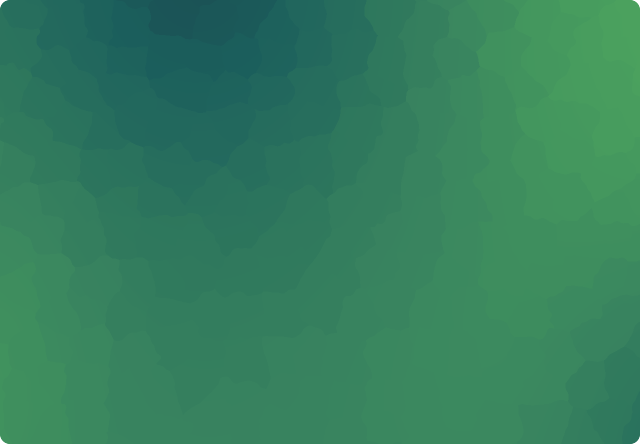
Reproduce this background procedurally as a WebGL 2 fragment shader.

```glsl
#version 300 es
precision highp float;
// Draws a green and teal faceted gradient made of softly ragged cells on a rounded card.

uniform vec2 u_resolution;
out vec4 fragColor;

const float CELLS_PER_HEIGHT = 12.0;
const float CORNER_RADIUS = 0.0225;
const float BANDS_PER_STOP = 2.2;
const vec3 PAGE_COLOR = vec3(1.0);

// Evenly spaced colour stops, from deep teal to bright green
const vec3 RAMP[8] = vec3[8](
    vec3(0.106, 0.325, 0.337), vec3(0.105, 0.370, 0.360),
    vec3(0.140, 0.415, 0.367), vec3(0.178, 0.465, 0.362),
    vec3(0.218, 0.510, 0.372), vec3(0.243, 0.555, 0.370),
    vec3(0.270, 0.600, 0.370), vec3(0.300, 0.640, 0.370));

vec2 hash22(vec2 p) {
    vec3 q = fract(p.xyx * vec3(0.1031, 0.1030, 0.0973));
    q += dot(q, q.yzx + 33.33);
    return fract((q.xx + q.yz) * q.zy);
}

// Smooth vector noise in the range -0.5 to 0.5
vec2 noise22(vec2 p) {
    vec2 cell = floor(p);
    vec2 f = fract(p);
    f = f * f * (3.0 - 2.0 * f);
    vec2 low = mix(hash22(cell), hash22(cell + vec2(1.0, 0.0)), f.x);
    vec2 high = mix(hash22(cell + vec2(0.0, 1.0)), hash22(cell + 1.0), f.x);
    return mix(low, high, f.y) - 0.5;
}

float glow(vec2 p, vec2 center, vec2 radius) {
    vec2 d = (p - center) / radius;
    return exp(-dot(d, d));
}

// Position on the colour ramp; p is measured in canvas heights
float toneField(vec2 p) {
    float shadow = exp(-pow(length(p - vec2(0.45, 1.04)) / 0.5, 1.3));
    float tone = 4.3 - 4.55 * shadow;
    tone += 1.45 * glow(p, vec2(0.0, 0.25), vec2(0.22, 0.53));
    tone += 2.90 * glow(p, vec2(1.485, 0.96), vec2(0.53, 0.66));
    tone += 0.45 * glow(p, vec2(1.05, 0.19), vec2(0.32));
    tone -= 2.40 * glow(p, vec2(1.56, 0.02), vec2(0.28, 0.41));
    return tone;
}

vec3 rampColor(float tone) {
    float t = clamp(tone, 0.0, 6.999);
    int stop = int(t);
    return mix(RAMP[stop], RAMP[stop + 1], fract(t));
}

// Center of the nearest jittered grid point
vec2 nearestCell(vec2 p) {
    vec2 base = floor(p);
    vec2 nearest = p;
    float best = 1e4;
    for (int y = -1; y <= 1; y++) {
        for (int x = -1; x <= 1; x++) {
            vec2 id = base + vec2(x, y);
            vec2 site = id + 0.1 + 0.8 * hash22(id + 17.0);
            vec2 d = site - p;
            float dist = dot(d, d);
            if (dist < best) {
                best = dist;
                nearest = site;
            }
        }
    }
    return nearest;
}

vec3 facetColor(vec2 p) {
    vec2 q = p * CELLS_PER_HEIGHT;
    q += 0.22 * noise22(q * 2.5) + 0.08 * noise22(q * 6.0);
    float cellTone = toneField(nearestCell(q) / CELLS_PER_HEIGHT);
    float banded = floor(cellTone * BANDS_PER_STOP + 0.5) / BANDS_PER_STOP;
    float faceted = mix(cellTone, banded, 0.6);
    return rampColor(mix(faceted, toneField(p), 0.2));
}

float roundedBox(vec2 p, vec2 halfSize, float radius) {
    vec2 d = abs(p) - halfSize + radius;
    return length(max(d, 0.0)) + min(max(d.x, d.y), 0.0) - radius;
}

void main() {
    float pixel = 1.0 / u_resolution.y;
    vec2 p = gl_FragCoord.xy * pixel;
    vec2 halfSize = 0.5 * u_resolution * pixel;

    // Four samples per pixel smooth the facet edges
    vec3 color = vec3(0.0);
    for (int i = 0; i < 4; i++) {
        vec2 offset = vec2(i % 2, i / 2) * 0.5 - 0.25;
        color += 0.25 * facetColor(p + offset * pixel);
    }

    // Rounded card corners
    float edge = roundedBox(p - halfSize, halfSize, CORNER_RADIUS);
    float outside = smoothstep(-0.5 * pixel, 0.5 * pixel, edge);
    fragColor = vec4(mix(color, PAGE_COLOR, outside), 1.0);
}
```
